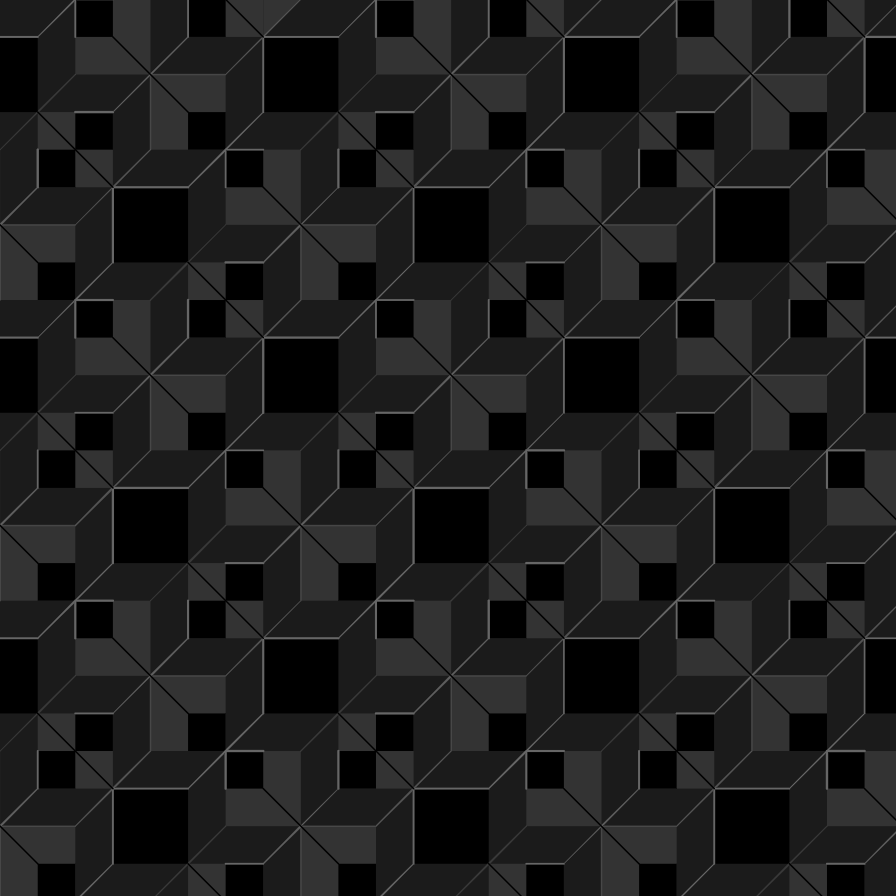
This pattern is drawn by a WebGL 2 fragment shader. Its source:

```glsl
#version 300 es
precision highp float;
// Dark pinwheel tiling: four kinds of 2x2 square joined by slanted bands.
// The plane is folded into a diagonal lattice around each part's centre, then
// squares, lit upper-left edges, slanted seams and black creases are layered.

uniform vec2 u_resolution;
out vec4 fragColor;

const float REPEATS = 2.98;                // full periods over the canvas height
const float PERIOD = 8.0;                  // grid units in one full period
const vec2 ORIGIN = vec2(0.1260, 0.2090);  // corner of a large square, from top left
const vec3 BAND = vec3(0.105);
const vec3 FACE = vec3(0.20);
const vec3 HOLE = vec3(0.0);
const vec3 EDGE = vec3(0.40);
const float EDGE_HALF = 0.027;             // half widths, in grid units
const float SEAM_HALF = 0.019;
const float CREASE_HALF = 0.020;
const float WEAR = 0.35;                   // variation of line width between repeats

float pixel;  // size of one pixel in grid units

float hash(vec2 p) {
  return fract(sin(dot(p, vec2(127.1, 311.7))) * 43758.5453);
}

// Position relative to the nearest copy of centre; also gives that copy's index.
vec2 fold(vec2 p, vec2 centre, out vec2 id) {
  vec2 q = p - centre;
  id = floor(vec2(q.x + q.y, q.x - q.y) / PERIOD + 0.5);
  return q - 0.5 * PERIOD * vec2(id.x + id.y, id.x - id.y);
}

float fill(float d) {
  return clamp(0.5 - d / pixel, 0.0, 1.0);
}

float box(vec2 p, vec2 centre, float halfSize) {
  vec2 d = abs(p - centre) - halfSize;
  return fill(max(d.x, d.y));
}

// Coverage of a line of the given half width between a and b.
float line(vec2 p, vec2 a, vec2 b, float halfWidth) {
  vec2 ab = b - a;
  float t = clamp(dot(p - a, ab) / dot(ab, ab), 0.0, 1.0);
  float d = length(p - a - ab * t);
  float r = 0.5 * pixel;
  return max(0.0, min(halfWidth, d + r) - max(-halfWidth, d - r)) / pixel;
}

// Lit edges along the top and the left of a square hole.
float litCorner(vec2 p, vec2 corner, float size, float halfWidth) {
  return max(line(p, corner, corner + vec2(size, 0.0), halfWidth),
             line(p, corner, corner + vec2(0.0, size), halfWidth));
}

// Slanted seam through a pinwheel centre, narrowing towards its ends.
float seam(vec2 p, vec2 centre, float strength) {
  vec2 id;
  vec2 q = fold(p, centre, id);
  float taper = mix(1.2, 0.75, min(abs(q.x), 1.0));
  float wear = 1.0 + WEAR * (hash(id + centre + step(0.0, q.x)) - 0.5) * 2.0;
  return strength * line(q, vec2(-1.0, 1.0), vec2(1.0, -1.0), SEAM_HALF * taper * wear);
}

float edgeWidth(vec2 id, float kind) {
  return EDGE_HALF * (1.0 + WEAR * (hash(id + kind * 7.3) - 0.5));
}

void main() {
  // Grid coordinates with y pointing down.
  float units = REPEATS * PERIOD;
  vec2 uv = gl_FragCoord.xy / u_resolution.y;
  vec2 p = (vec2(uv.x, 1.0 - uv.y) - ORIGIN) * units;
  pixel = units / u_resolution.y;

  vec2 idLarge, idUpper, idLower, idCheck;
  vec2 large = fold(p, vec2(1.0, 1.0), idLarge);
  vec2 upper = fold(p, vec2(4.0, 0.0), idUpper);
  vec2 lower = fold(p, vec2(2.0, -2.0), idLower);
  vec2 check = fold(p, vec2(-1.0, -1.0), idCheck);

  // Pale faces, with one stray triangle at the top border.
  float face = max(box(upper, vec2(0.0), 1.0), box(lower, vec2(0.0), 1.0));
  face = max(face, box(check, vec2(0.0), 1.0));
  face = max(face, fill(max(4.0 - p.x, (p.x + p.y) * 0.7071)));
  vec3 colour = mix(BAND, FACE, face);

  // Black holes.
  float hole = max(box(large, vec2(0.0), 1.0), box(upper, vec2(-0.5), 0.5));
  hole = max(hole, box(lower, vec2(0.5), 0.5));
  hole = max(hole, max(box(check, vec2(0.5, -0.5), 0.5), box(check, vec2(-0.5, 0.5), 0.5)));
  colour = mix(colour, HOLE, hole);

  // Lit edges and slanted seams.
  float lit = litCorner(large, vec2(-1.0), 2.0, edgeWidth(idLarge, 1.0));
  lit = max(lit, litCorner(upper, vec2(-1.0), 1.0, edgeWidth(idUpper, 2.0)));
  float checkWidth = edgeWidth(idCheck, 3.0);
  lit = max(lit, line(check, vec2(0.0, -1.0), vec2(1.0, -1.0), checkWidth));
  lit = max(lit, line(check, vec2(-1.0, 0.0), vec2(-1.0, 1.0), checkWidth));
  lit = max(lit, 0.5 * litCorner(lower, vec2(-1.0), 2.0, SEAM_HALF));
  lit = max(lit, seam(p, vec2(0.0, 0.0), 0.75));
  lit = max(lit, seam(p, vec2(3.0, -1.0), 1.0));
  lit = max(lit, seam(p, vec2(1.0, -3.0), 0.9));
  lit = max(lit, seam(p, vec2(2.0, 2.0), 0.4));
  colour = mix(colour, EDGE, lit);

  // Black creases across the faces.
  float crease = line(upper, vec2(0.0), vec2(1.0), CREASE_HALF);
  crease = max(crease, line(lower, vec2(-1.0), vec2(0.0), CREASE_HALF));
  crease = max(crease, line(check, vec2(-1.0), vec2(1.0), CREASE_HALF));
  colour = mix(colour, HOLE, crease);

  fragColor = vec4(colour, 1.0);
}
```
